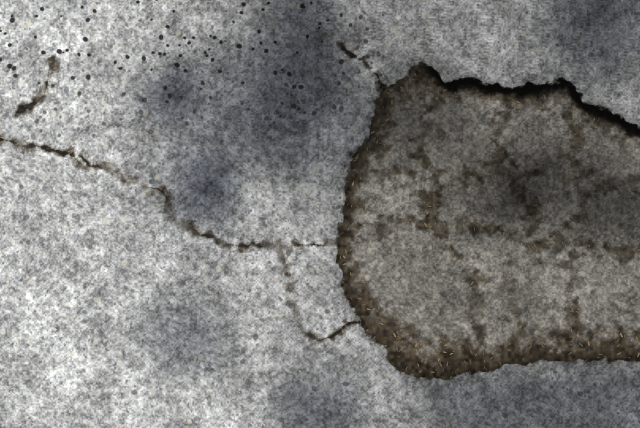
A WebGL 2 fragment shader for this texture:

```glsl
#version 300 es
precision highp float;
uniform vec2 u_resolution;
out vec4 fragColor;

const vec3 ASPHALT = vec3(.675, .68, .675);
const vec3 HOLE_FLOOR = vec3(.57, .555, .525);
const vec3 SOIL = vec3(.25, .215, .165);
const vec3 STRAW = vec3(.7, .61, .46);
const vec3 PALE_STONE = vec3(.84, .81, .74);
const vec3 DARK_STONE = vec3(.33, .34, .36);
const vec3 PIT = vec3(.07);
const float ASPECT = 1.497;
const float WARP = .036;
const float GRAIN = .36;
const float CRACK_WIDTH = .006;
const vec2 GAP = vec2(-9);  // separates polylines

const vec2 HOLE[18] = vec2[](
  vec2(.986,.854), vec2(.898,.795), vec2(.86,.668), vec2(.81,.61), vec2(.8,.492), vec2(.78,.395),
  vec2(.83,.268), vec2(.898,.18), vec2(.977,.117), vec2(1.094,.125), vec2(1.27,.156), vec2(1.6,.156),
  vec2(1.6,.64), vec2(1.445,.727), vec2(1.367,.766), vec2(1.328,.809), vec2(1.22,.795), vec2(1.055,.814));
const vec2 CRACKS[22] = vec2[](
  vec2(-.02,.68), vec2(.1,.655), vec2(.25,.61), vec2(.37,.547), vec2(.42,.482), vec2(.52,.434),
  vec2(.625,.418), vec2(.79,.44), GAP, vec2(.742,.932), vec2(.85,.863), vec2(.898,.8), GAP,
  vec2(.654,.414), vec2(.674,.316), vec2(.703,.229), vec2(.752,.209), vec2(.84,.248), GAP,
  vec2(.117,.86), vec2(.1,.766), vec2(.04,.736));
// Dapples: center, radius, strength
const vec4 SHADOWS[12] = vec4[](
  vec4(.39,.785,.09,.48), vec4(.69,.82,.16,.45), vec4(.47,.56,.085,.48), vec4(.62,.66,.21,.32),
  vec4(.61,.56,.09,-.25), vec4(.43,.22,.12,.33), vec4(.74,.03,.12,.4), vec4(1.22,.56,.11,.55),
  vec4(1.42,.54,.115,.45), vec4(1.42,.95,.17,.45), vec4(.7,1.,.1,.35), vec4(.97,.72,.12,.38));

float hash(vec2 p) { return fract(sin(dot(p, vec2(127.1, 311.7))) * 43758.5); }

float noise(vec2 p) {
  vec2 i = floor(p), f = fract(p);
  f = f * f * (3. - 2. * f);
  return mix(mix(hash(i), hash(i + vec2(1, 0)), f.x),
             mix(hash(i + vec2(0, 1)), hash(i + 1.), f.x), f.y);
}

float fbm(vec2 p) {
  float sum = 0., amp = .53;
  for (int i = 0; i < 4; i++) { sum += amp * noise(p); p = p * 2.03 + 17.; amp *= .5; }
  return sum;
}

vec2 drift(vec2 p) { return vec2(fbm(p), fbm(p + 50.)) - .5; }

float segment(vec2 p, vec2 a, vec2 b) {
  vec2 ab = b - a;
  return length(p - a - ab * clamp(dot(p - a, ab) / dot(ab, ab), 0., 1.));
}

float slabCracks(vec2 p) {
  float d = 9.;
  for (int i = 0; i < 21; i++)
    if (min(CRACKS[i].x, CRACKS[i + 1].x) > -1.) d = min(d, segment(p, CRACKS[i], CRACKS[i + 1]));
  return d;
}

// Two wavering rows and three columns
float floorCracks(vec2 p) {
  float rows = min(abs(p.y - .59 + .015 * sin(p.x * 14.)),
                   abs(p.y - .475 + .055 * smoothstep(1.08, 1.25, p.x)));
  float left = abs(p.x - mix(1.11, 1.01, smoothstep(.3, .5, p.y)));
  float middle = abs(p.x - 1.21 + .025 * cos(p.y * 19.));
  return min(min(rows, left), min(middle, abs(p.x - 1.345)));
}

// Signed distance, negative inside
float holeDistance(vec2 p) {
  float d = 9., side = 1.;
  for (int i = 0; i < 18; i++) {
    vec2 a = HOLE[i], b = HOLE[(i + 1) % 18];
    d = min(d, segment(p, a, b));
    if ((a.y > p.y) != (b.y > p.y) && p.x < a.x + (b.x - a.x) * (p.y - a.y) / (b.y - a.y)) side = -side;
  }
  return side * d;
}

// Rotated grains: x = coverage, y = tone
vec2 scatter(vec2 p, float scale, float density, float thinness) {
  vec2 q = p * scale, cell = floor(q), result = vec2(0);
  float soft = scale / u_resolution.y;
  for (int k = 0; k < 9; k++) {
    vec2 c = cell + vec2(k % 3 - 1, k / 3 - 1), s = c + scale;
    if (hash(s + 5.3) > density) continue;
    float a = 6.283 * hash(s + 71.), r = mix(.14, .42, hash(s + 9.9));
    vec2 v = mat2(cos(a), -sin(a), sin(a), cos(a)) * (q - c - vec2(hash(s), hash(s + 31.)));
    float m = 1. - smoothstep(r - soft, r + soft, length(v * vec2(1, thinness)));
    if (m > result.x) result = vec2(m, hash(s + 43.));
  }
  return result;
}

void main() {
  vec2 p = gl_FragCoord.xy / u_resolution * vec2(ASPECT, 1);
  vec2 w = p + WARP * drift(p * 22.);
  float px = 1. / u_resolution.y, rough = fbm(p * 55.) - .5;
  float hole = holeDistance(w) + .02 * rough, crack = slabCracks(w);
  float inside = 1. - smoothstep(-px, 2. * px, hole), outside = 1. - inside;
  float broken = smoothstep(.3, .6, fbm(p * 17. + 3.));

  // Mottled ground, grain and aggregate
  vec3 col = mix(ASPHALT, HOLE_FLOOR, inside) * (.78 + .44 * fbm(p * 13.));
  col *= 1. + GRAIN * (noise(p * 125.) + noise(p * 270.) - 1.) + .5 * rough;
  vec2 chips = scatter(p, 105., .35, 1.5), pebbles = scatter(p, 52., .09, 1.3);
  col = mix(col, mix(DARK_STONE, PALE_STONE, step(.4, chips.y)), chips.x * mix(.5, .3, inside));
  col = mix(col, mix(DARK_STONE, PALE_STONE, step(.25, pebbles.y)), pebbles.x * .6);

  // Soil and straw along rim and cracks
  float rimWidth = mix(.11, .055, smoothstep(.15, .35, p.y));
  float rim = inside * (1. - smoothstep(.2, 1.1, -hole / rimWidth + 1.6 * rough));
  float joint = floorCracks(w + .07 * drift(p * 8.)) + .075 * rough;
  float joints = inside * (1. - smoothstep(-.004, .026, joint)) * mix(.45, 1., broken);
  float seam = outside * (1. - smoothstep(0., .016, crack + .04 * rough)) * mix(.4, 1., broken);
  float litter = max(rim, .85 * max(joints, seam));
  col = mix(col, SOIL * (.4 + 1.2 * noise(p * 120.)), litter * .85);
  vec2 straw = scatter(p, 66., .8, 2.8);
  col = mix(col, STRAW * (.35 + .85 * straw.y), straw.x * litter * .8);
  float core = 1. - smoothstep(0., CRACK_WIDTH, crack + .02 * rough);
  col = mix(col, PIT, core * outside * .65 * broken);

  // Pits in the upper slabs
  float pitZone = outside * smoothstep(.55, .9, p.y) * (1. - smoothstep(.7, 1.1, p.x));
  col = mix(col, PIT, scatter(p, 64., .13, 1.2).x * pitZone * .8);

  // Light falloff and dappled shadows
  col *= mix(1.09, .8, smoothstep(.2, 1.1, p.x + .45 * (p.y - .5)));
  vec2 s = p + .09 * drift(p * 6.);
  float light = 1. - .35 * smoothstep(.85, 1.1, s.x) * (1. - smoothstep(.08, .2, s.y));
  for (int i = 0; i < 12; i++) {
    vec2 v = (s - SHADOWS[i].xy) / SHADOWS[i].z;
    light *= 1. - SHADOWS[i].w * exp(-dot(v, v));
  }
  col *= light * mix(vec3(.95, .98, 1.06), vec3(1), max(smoothstep(.4, .9, light), inside));

  // Overhang shadow under the upper lip
  float lip = inside * smoothstep(.96, 1.02, p.x) * smoothstep(.58, .66, p.y);
  col = mix(col, PIT * .5, lip * (1. - smoothstep(.01, .03, .03 * rough - hole)) * .95);
  col *= 1. - .3 * exp(-abs(hole) * 80.);
  col *= smoothstep(-.01, .02, length(p - vec2(.82, .64)));
  fragColor = vec4(clamp(col, 0., 1.), 1);
}
```
